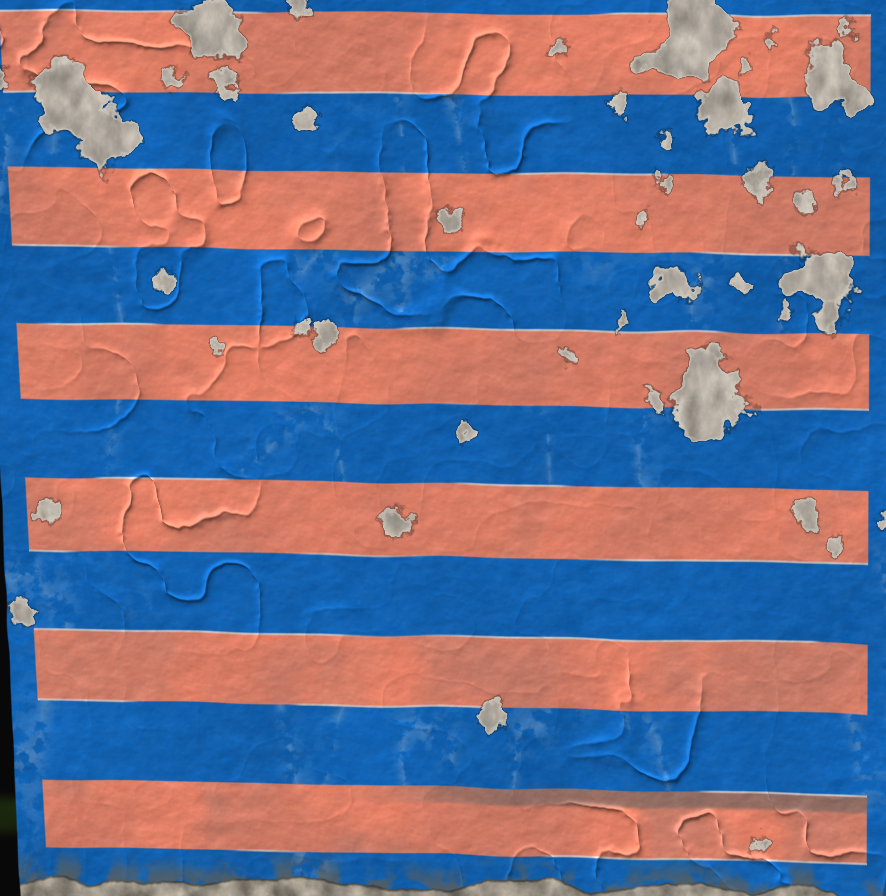
Reproduce this texture procedurally as a Shadertoy shader.

```glsl
float hash(vec2 p) {
    vec3 q = fract(p.xyx * vec3(.1031, .1030, .0973));
    q += dot(q, q.yzx + 33.33);
    return fract((q.x + q.y) * q.z);
}

float noise(vec2 p) {
    vec2 i = floor(p), f = fract(p);
    f = f * f * (3. - 2. * f);
    return mix(mix(hash(i), hash(i + vec2(1, 0)), f.x),
               mix(hash(i + vec2(0, 1)), hash(i + vec2(1, 1)), f.x), f.y);
}

float fbm(vec2 p) {
    float sum = 0., amp = .5;
    for (int i = 0; i < 5; i++) {
        sum += amp * noise(p);
        p = mat2(1.6, 1.2, -1.2, 1.6) * p + 7.3;
        amp *= .5;
    }
    return sum;
}

// Thin ridged lines, bent by noise
float crease(vec2 p, float scale) {
    vec2 bent = p + .05 * vec2(fbm(p * 11.), fbm(p * 11. + 40.));
    return pow(1. - abs(2. * noise(bent * scale) - 1.), 9.);
}

// Paint surface height: brush grain plus patches of wrinkles
float relief(vec2 p) {
    float wrinkled = smoothstep(.45, .75, noise(p * 5.5 + 3.));
    return .35 * fbm(p * vec2(45, 60)) + (.08 + .75 * wrinkled) * crease(p, 21.);
}

// Distance to flaked spots, one candidate per cell, clustered near the top
float flakes(vec2 p, float cells, float base, float clustered) {
    vec2 ragged = vec2(fbm(p * cells * 3.), fbm(p * cells * 3. + 17.)) - .48;
    vec2 g = p * cells + ragged * .75;
    float d = 1.;
    for (int j = -1; j <= 1; j++)
    for (int i = -1; i <= 1; i++) {
        vec2 cell = floor(g) + vec2(i, j);
        vec2 center = cell + vec2(hash(cell + 11.), hash(cell + 23.));
        vec2 a = center / cells - vec2(.17, .83), b = center / cells - vec2(.81, .73);
        float chance = base + clustered * (exp(-30. * dot(a, a)) + exp(-30. * dot(b, b)));
        float radius = mix(.13, .4, hash(cell + 5.));
        if (hash(cell + 71.) < chance)
            d = min(d, length((g - center) * vec2(1., .85)) - radius);
    }
    return d / cells;
}

void mainImage(out vec4 fragColor, in vec2 fragCoord) {
    vec2 uv = fragCoord / iResolution.xy;
    vec2 p = fragCoord / iResolution.y;
    float aa = 1. / iResolution.y, down = 1. - uv.y;
    float mottle = fbm(p * 7.), grain = fbm(p * 90.);

    // Blue ground with pale vertical scuffs
    vec3 color = vec3(.07, .375, .68) * (.9 + .2 * mottle);
    float scuff = crease(p * vec2(1., .35) + 5., 16.) * smoothstep(.5, .75, noise(p * 6. + 9.));
    color = mix(color, vec3(.5, .62, .76), .45 * scuff * smoothstep(.4, .6, grain));

    // Six orange stripes, tilting and thinning downward
    for (int n = 0; n < 6; n++) {
        float i = float(n);
        float top = .0104 + .1775 * i - .0012 * i * i + (.008 + .0025 * i) * uv.x;
        float thick = .0905 - .003 * i;
        float wobble = .003 * (noise(vec2(uv.x * 14., i * 9.)) - .5);
        float across = down - top - .5 * thick + wobble;
        float edge = abs(across) - .5 * thick;
        float ends = max(.057 * down - .002 - uv.x, uv.x - .983 + .005 * down);
        float inside = smoothstep(aa, -aa, max(edge, ends));
        vec3 orange = mix(vec3(.80, .47, .39), vec3(.89, .50, .40), smoothstep(.3, .65, mottle));
        orange = mix(orange, vec3(.72, .47, .41), .12 * i * smoothstep(.4, .65, fbm(p * 12. + i)));

        // Grey overlap along the top of the lowest stripe
        float overlap = smoothstep(-.016, -.022, across) * smoothstep(.35, .6, uv.x) * step(4.5, i);
        orange = mix(orange, vec3(.47, .40, .38), .7 * overlap);
        color = mix(color, orange, inside);

        // Broken white primer line at the edges
        float gap = smoothstep(.58, .68, noise(vec2(uv.x * 5. + i * 3.7, sign(across) * 4. + i * 8.)));
        float line = smoothstep(.0012 + aa, .0012 - aa, abs(edge)) * step(ends, 0.);
        color = mix(color, vec3(.84, .79, .77), .8 * gap * line);
    }

    // Light from the upper left across the relief
    vec2 toLight = vec2(-.0015, .0028);
    float slope = relief(p) - relief(p + toLight);
    color *= 1. + clamp(slope * 1.1, -.45, .3);
    color += .06 * max(slope, 0.) + .05 * (grain - .48);

    // Flaked paint with pale rims over bare plaster
    float large = flakes(p, 9., .03, .5);
    float small = flakes(p + .003, 25., .035, .14);
    float bare = min(large, small);
    vec3 plaster = vec3(.68, .65, .61) * (.72 + .58 * fbm(p * vec2(70, 45)));
    plaster = mix(plaster, vec3(.84, .82, .78), smoothstep(-.006, -.001, bare) * .55);
    color *= 1. - .35 * smoothstep(.004, 0., bare);
    color = mix(color, plaster, smoothstep(aa, -aa, bare));

    // Grime and rough concrete along the foot
    float foot = uv.y - mix(.022, .004, uv.x) - .028 * (fbm(p * vec2(18, 8)) - .45);
    float grime = smoothstep(.035, 0., foot) * smoothstep(.38, .6, fbm(p * 38.));
    color = mix(color, vec3(.38, .37, .34), .75 * grime);
    vec3 concrete = vec3(.60, .57, .52) * (.55 + .9 * fbm(p * 55.));
    concrete *= 1. - .5 * smoothstep(-.004, 0., foot);
    color = mix(color, concrete, smoothstep(aa, -aa, foot));

    // Dark gap beyond the slanting left side
    float gapEdge = uv.x - .048 * (.48 - uv.y) + .002 * (noise(p * 30.) - .5);
    vec3 gapColor = mix(vec3(.03), vec3(.16, .24, .07), smoothstep(.03, .01, abs(uv.y - .09)) * mottle);
    color = mix(color, gapColor, smoothstep(aa, -aa, gapEdge));

    fragColor = vec4(clamp(color, 0., 1.), 1.);
}
```
